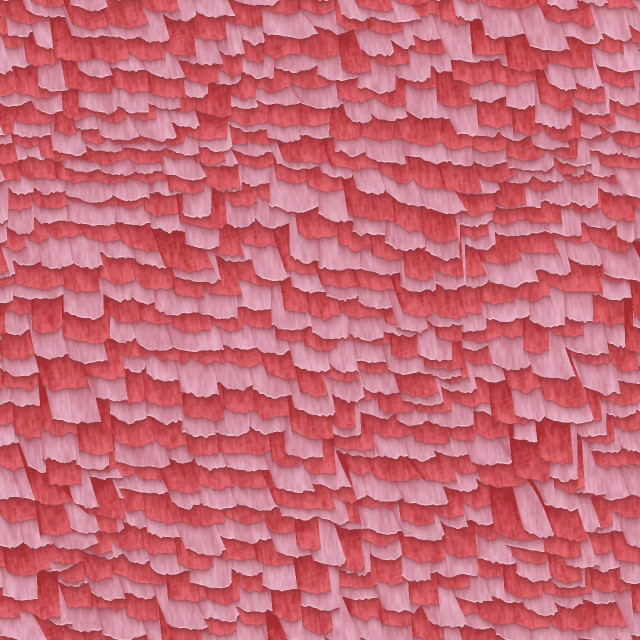
A Shadertoy shader for this texture:

```glsl
// Overlapping rows of ruffled crepe paper, alternating pink and red
#define ROWS 36.0
#define TILES 18.0
#define STEP_RANGE 5.0
#define SHADOW_FALLOFF 4.5
#define FIBRE_CONTRAST 0.55
#define PINK_LIT vec3(0.91, 0.69, 0.77)
#define PINK_DIM vec3(0.79, 0.49, 0.56)
#define PINK_RIM vec3(0.96, 0.78, 0.82)
#define RED_LIT vec3(0.89, 0.41, 0.44)
#define RED_DIM vec3(0.70, 0.21, 0.23)
#define SHADOW vec3(0.56, 0.21, 0.24)

float hash(vec2 p) {
    vec3 q = fract(vec3(p.xyx) * 0.1031);
    q += dot(q, q.yzx + 33.33);
    return fract((q.x + q.y) * q.z);
}

float noise(vec2 p) {
    vec2 cell = floor(p), f = fract(p);
    f = f * f * (3.0 - 2.0 * f);
    return mix(mix(hash(cell), hash(cell + vec2(1, 0)), f.x),
               mix(hash(cell + vec2(0, 1)), hash(cell + vec2(1, 1)), f.x), f.y);
}

// Colour of one frill; depth is the height above its hem, in rows
vec3 paper(vec2 p, float u, float row, float depth, bool pink) {
    float side = fract(u);
    float pleat = noise(vec2(u * 4.0, row * 9.0 + depth * 0.6)) - 0.5;
    float fibre = noise(vec2(p.x * 300.0 + p.y * 40.0, p.y * 80.0)) - 0.5;
    vec2 slanted = vec2(p.x + 0.6 * p.y, p.y - 0.5 * p.x);
    float crease = 0.25 - abs(noise(slanted * vec2(90.0, 130.0) + row) - 0.5);
    float seam = exp(-side * 15.0);
    if (!pink) {
        float light = 0.78 - 0.42 * depth + 0.45 * pleat;
        light += FIBRE_CONTRAST * fibre + 0.7 * crease - 0.7 * seam;
        return mix(RED_DIM, RED_LIT, clamp(light, -0.2, 1.0));
    }
    float light = 0.62 - 0.12 * depth + 0.55 * pleat;
    light += FIBRE_CONTRAST * fibre + 0.3 * crease - 0.8 * seam;
    float rim = 1.0 - smoothstep(0.03, 0.13, depth);
    rim *= smoothstep(0.3, 0.7, noise(vec2(u * 5.0, row * 3.0)));
    return mix(mix(PINK_DIM, PINK_LIT, clamp(light, -0.3, 1.0)), PINK_RIM, 0.8 * rim);
}

// Walk from the front row to the back until a frill covers the point
vec3 ruffles(vec2 p) {
    vec2 q = p * vec2(TILES, ROWS);
    q.y += 0.8 * noise(p * 7.0) + 0.4 * p.x;
    float base = floor(q.y);
    float shadow = 0.0;
    vec3 colour = RED_DIM;
    for (int i = 4; i >= -5; i--) {
        float row = base + float(i);
        bool pink = mod(row, 2.0) < 0.5;

        // Slightly slanted tiles of uneven width
        float shift = hash(vec2(row, 3.0));
        float lean = mix(-0.04, 0.22, hash(vec2(row, 17.0)));
        float u = q.x + lean * (q.y - row) + shift
                + 0.8 * noise(vec2(q.x * 0.65, row * 5.7)) - 0.4;
        float tile = floor(u), side = fract(u);

        // Neighbouring tiles share a level or step by half rows
        float level = noise(vec2((tile - shift) * 0.6, row * 0.09));
        float hem = row + 0.5 * floor(STEP_RANGE * 2.0 * level) - 0.5 * STEP_RANGE;
        hem += 0.45 * (hash(vec2(tile, row)) - 0.5);

        // Drooping, scalloped and slightly ragged lower edge
        hem -= 0.14 * (side - 0.5) + 0.24 * sin(3.1416 * side);
        hem += 0.2 * (noise(vec2(u * 4.0, row * 9.0)) - 0.5);
        hem += 0.14 * (noise(vec2(u * 11.0, row * 4.0)) - 0.5);

        float depth = q.y - hem;
        if (depth > 0.0) {
            colour = paper(p, u, row, depth, pink);
            break;
        }
        shadow = max(shadow, exp(depth * SHADOW_FALLOFF) * (pink ? 0.95 : 0.75));
    }
    return mix(colour, SHADOW, shadow);
}

void mainImage(out vec4 fragColor, in vec2 fragCoord) {
    // Four samples per pixel smooth the edges
    vec3 sum = vec3(0.0);
    for (int i = 0; i < 4; i++) {
        vec2 offset = vec2(i % 2, i / 2) * 0.5 - 0.25;
        sum += ruffles((fragCoord + offset) / iResolution.y);
    }
    fragColor = vec4(sum / 4.0, 1.0);
}
```
